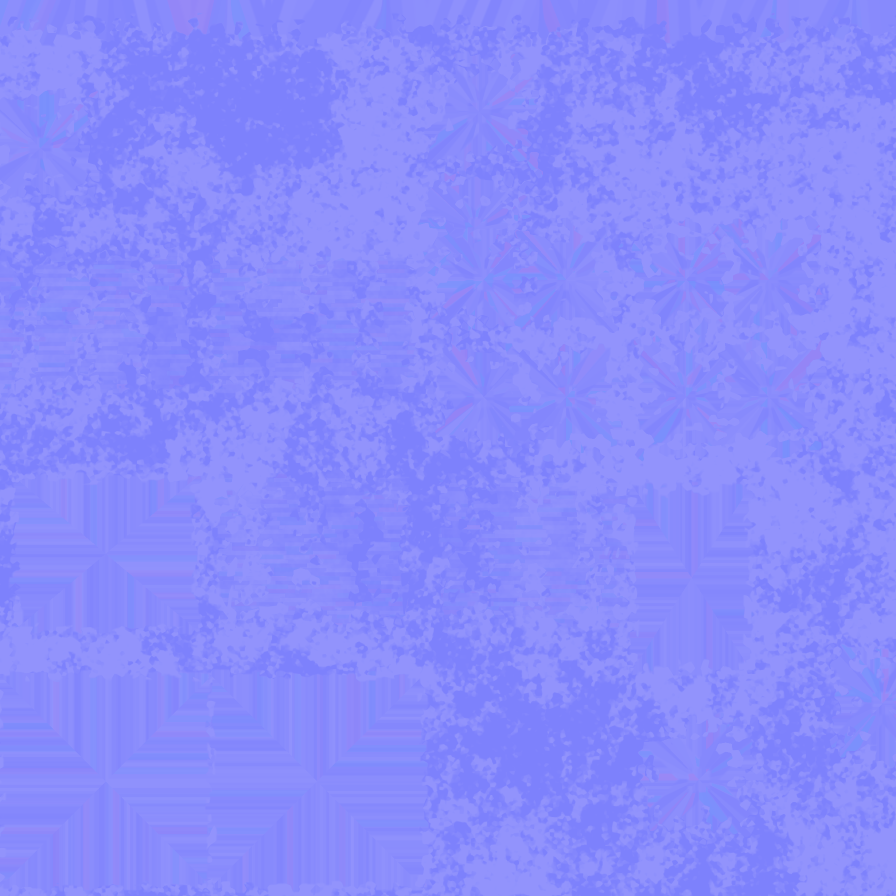
This texture map is drawn by a WebGL 2 fragment shader. Its source:

```glsl
#version 300 es
precision highp float;
// Draws a periwinkle normal-map atlas: speckled ground with streaked, mitred and dashed patches.
uniform vec2 u_resolution;
out vec4 fragColor;

float hash(vec2 p) {
    vec3 q = fract(p.xyx * vec3(0.1031, 0.1030, 0.0973));
    q += dot(q, q.yzx + 33.33);
    return fract((q.x + q.y) * q.z);
}

// Cellular noise: random tones of nearby feature points, softly blended
float cellular(vec2 p) {
    vec2 cell = floor(p), f = p - cell;
    float sum = 0.0, total = 0.0;
    for (int j = -1; j <= 1; j++)
    for (int i = -1; i <= 1; i++) {
        vec2 o = vec2(i, j), id = cell + o + 70.0;
        vec2 d = o + vec2(hash(id), hash(id + 37.0)) - f;
        float weight = exp(-9.0 * dot(d, d));
        sum += weight * hash(id + 91.0);
        total += weight;
    }
    return sum / total;
}

// Flat bars with narrow soft joints
float bars(float x, float seed) {
    float i = floor(x);
    return mix(hash(vec2(i, seed)), hash(vec2(i + 1.0, seed)), smoothstep(0.75, 1.0, x - i));
}

float streaks(float x, float seed) {
    return 0.58 + 0.38 * (bars(x * 85.0 + 60.0, seed) - 0.5)
                + 0.42 * (bars(x * 290.0 + 200.0, seed + 5.0) - 0.5);
}

// Soft dark clouds: x, y, radius
const vec3 clouds[8] = vec3[8](
    vec3(0.25, 0.88, 0.13), vec3(0.13, 0.83, 0.08), vec3(0.77, 0.90, 0.10), vec3(0.08, 0.53, 0.10),
    vec3(0.88, 0.19, 0.10), vec3(0.95, 0.33, 0.10), vec3(0.60, 0.20, 0.10), vec3(0.42, 0.29, 0.07));

// Mitred patches: centre and half size
const vec4 panels[9] = vec4[9](
    vec4(0.118, 0.128, 0.118, 0.118), vec4(0.354, 0.128, 0.118, 0.118),
    vec4(0.118, 0.382, 0.100, 0.084), vec4(0.772, 0.355, 0.064, 0.100),
    vec4(0.535, 0.875, 0.050, 0.050), vec4(0.530, 0.745, 0.048, 0.045),
    vec4(0.045, 0.835, 0.050, 0.048), vec4(0.780, 0.130, 0.050, 0.052),
    vec4(0.985, 0.215, 0.045, 0.050));

// Dashed blocks: centre and half size
const vec4 blocks[4] = vec4[4](
    vec4(0.105, 0.640, 0.115, 0.072), vec4(0.352, 0.640, 0.118, 0.072),
    vec4(0.352, 0.385, 0.100, 0.076), vec4(0.596, 0.385, 0.096, 0.076));

vec3 atlas(vec2 uv) {
    // Speckled ground
    float ragged = cellular(uv * 110.0) - 0.5;
    float fine = cellular(uv * 230.0) - 0.5;
    float grain = 0.8 * (cellular(uv * 9.0) - 0.5) + 0.6 * (cellular(uv * 38.0) - 0.5)
                + 0.75 * ragged + 0.7 * fine;
    float shade = 0.0;
    for (int i = 0; i < 8; i++) {
        vec2 d = (uv - clouds[i].xy) / clouds[i].z;
        shade += exp(-dot(d, d) * 1.4);
    }
    float tone = smoothstep(0.22, 0.82, 0.62 + grain - 0.33 * shade);
    float tint = 0.5, tintAmount = 0.0;

    // Dashed blocks in ragged columns
    for (int i = 0; i < 4; i++) {
        vec2 d = abs(uv - blocks[i].xy) - blocks[i].zw;
        float edge = max(d.x, d.y) + 0.04 * ragged;
        float row = floor(uv.y * 210.0);
        float column = floor(uv.x * 34.0 + 0.7 * hash(vec2(row, 3.0)));
        float dash = bars(uv.y * 210.0, column + 11.0);
        float gap = cos(uv.x * 100.0) + 3.0 * ragged;
        float cover = smoothstep(0.002, -0.002, edge) * smoothstep(-0.65, -0.5, gap);
        tone = mix(tone, 0.24 + 0.6 * dash + 0.25 * grain, cover);
        tint = mix(tint, hash(vec2(column, row)), cover);
        tintAmount = mix(tintAmount, 0.25, cover);
    }

    // Mitred panels, then a four by two grid of stars
    for (int i = 0; i < 17; i++) {
        int k = i - 9;
        vec4 box = k < 0 ? panels[i] : vec4(
            0.54 + 0.092 * float(k % 4) + 0.042 * float(k % 4 / 2),
            k < 4 ? 0.557 : 0.688, 0.044, 0.048);
        bool star = i > 3;
        vec2 p = uv - box.xy, q = abs(p) / box.zw;
        float edge = (max(q.x, q.y) - 1.0) * min(box.z, box.w);
        float cover = smoothstep(0.0015, -0.0015, edge + (star ? 0.05 : 0.014) * ragged);
        bool sideways = q.x > q.y;
        float seed = float(i) * 9.0 + (sideways ? sign(p.x) : 2.5 * sign(p.y)) + 20.0;
        float across = sideways ? p.y : p.x;
        float value = streaks(across, seed);
        float hue = bars(across * 120.0 + 50.0, seed + 40.0);
        if (star) {
            // Slanted wedges fan out along the diagonals
            float turn = atan(p.y, p.x) * 4.5 + 20.0;
            float wedge = smoothstep(0.5, 0.4, abs(q.x - q.y)) * smoothstep(0.2, 0.3, max(q.x, q.y));
            value = mix(value, 0.15 + 0.7 * bars(turn, seed), wedge);
            hue = mix(hue, bars(turn, seed + 70.0), wedge);
        }
        tone = mix(tone, value, cover);
        tint = mix(tint, hue, cover);
        tintAmount = mix(tintAmount, star ? 0.6 : 0.3, cover);
    }

    // Slanted shards along the top edge
    float slant = (uv.y - 0.96) * (bars(uv.x * 23.0, 8.0) - 0.5);
    float shard = bars((uv.x + slant) * 75.0, 4.0);
    float strip = smoothstep(0.964, 0.968, uv.y + 0.04 * ragged);
    tone = mix(tone, 0.2 + 0.65 * shard, strip);
    tint = mix(tint, bars((uv.x + slant) * 60.0, 6.0), strip);
    tintAmount = mix(tintAmount, 0.5, strip);

    // Tone ramp with rare blue and violet tilts
    vec3 color = mix(vec3(0.49, 0.505, 0.99), vec3(0.572, 0.578, 0.99), clamp(tone, 0.0, 1.0));
    color = mix(color, vec3(0.45, 0.58, 0.99), tintAmount * smoothstep(0.84, 0.95, tint));
    return mix(color, vec3(0.62, 0.51, 0.95), tintAmount * smoothstep(0.12, 0.03, tint));
}

void main() {
    // Four samples per pixel smooth the edges
    vec3 color = vec3(0.0);
    for (int i = 0; i < 4; i++) {
        vec2 offset = vec2(i % 2, i / 2) * 0.5 - 0.25;
        color += atlas((gl_FragCoord.xy + offset) / u_resolution);
    }
    fragColor = vec4(color * 0.25, 1.0);
}
```
